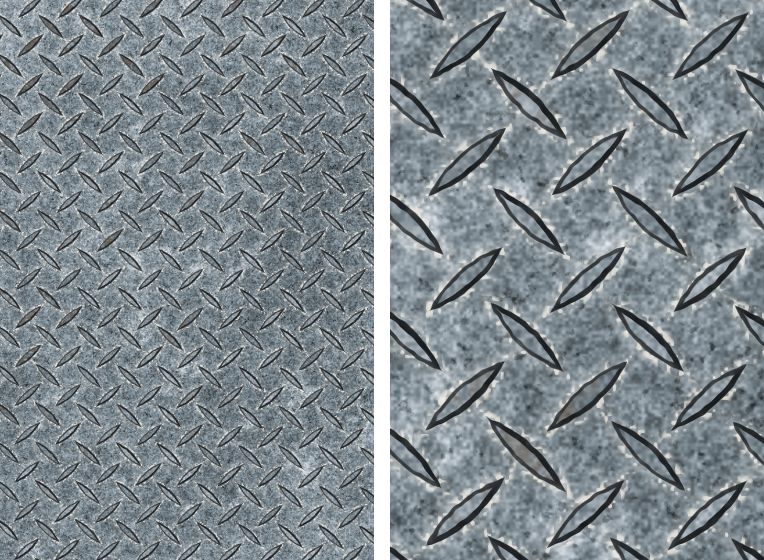
Left: the whole. Right: its middle third, enlarged.
This texture is drawn by a Shadertoy shader. Its source:

```glsl
// Worn steel tread plate: lens-shaped lugs leaning left and right alternate
// on a staggered lattice. Layered value noise gives the grain, scuffs and rust,
// and each lug draws its own core tone, outline strength and pale worn rim.

const vec2 CELL = vec2(0.1084, 0.1044);   // one lug of each lean per cell
const vec2 ANCHOR = vec2(0.457, 0.9076);  // centre of one left-leaning lug
const vec2 LUG = vec2(0.0440, 0.0088);    // half length, half width
const vec3 SHADOW = vec3(0.09, 0.10, 0.11);
const vec3 INK = vec3(0.15, 0.17, 0.18);
const vec3 STEEL = vec3(0.46, 0.515, 0.55);
const vec3 PALE = vec3(0.84, 0.87, 0.90);
const vec3 RIM = vec3(0.86, 0.86, 0.84);
const vec3 RUST = vec3(0.36, 0.29, 0.22);
const mat2 TURN = mat2(0.8, 0.6, -0.6, 0.8);

float hash(vec2 p) {
    vec3 q = fract(p.xyx * vec3(0.1031, 0.1030, 0.0973));
    q += dot(q, q.yzx + 33.33);
    return fract((q.x + q.y) * q.z);
}

float noise(vec2 p) {
    vec2 i = floor(p), f = fract(p);
    f = f * f * (3.0 - 2.0 * f);
    return mix(mix(hash(i), hash(i + vec2(1, 0)), f.x),
               mix(hash(i + vec2(0, 1)), hash(i + vec2(1, 1)), f.x), f.y);
}

float fbm(vec2 p) {
    float sum = 0.0, amp = 0.5;
    for (int i = 0; i < 4; i++) {
        sum += amp * noise(p);
        p = TURN * p * 2.0 + 17.3;
        amp *= 0.5;
    }
    return sum / 0.9375;
}

// Steel tones from dark to pale
vec3 steelTone(float t) {
    return t < 0.5 ? mix(INK, STEEL, max(t, 0.0) * 2.0)
                   : mix(STEEL, PALE, min(t, 1.1) * 2.0 - 1.0);
}

// Signed distance to a lens lying along x
float lens(vec2 p, vec2 size) {
    float r = dot(size, size) / (2.0 * size.y);
    return length(vec2(p.x, abs(p.y) + r - size.y)) - r;
}

float blob(vec2 p, vec2 centre, vec2 size) {
    vec2 d = (p - centre) / size;
    return exp(-dot(d, d));
}

// Bare plate: broad stains, mottling, fine grain and pale scuffs
vec3 plate(vec2 p) {
    float broad = fbm(p * 5.0 + 3.0) - 0.5;
    float mottle = fbm(TURN * p * 60.0) - 0.5;
    float grain = noise(TURN * p * 210.0) + noise(p * 340.0 + 5.0) - 1.0;
    float t = 0.51 + 0.24 * broad + 0.36 * mottle + 0.30 * grain;
    t += 0.06 * blob(p, vec2(0.1, 1.4), vec2(0.45, 0.25));
    t -= 0.06 * blob(p, vec2(0.75, 0.85), vec2(0.35, 0.3));

    float wear = fbm(TURN * p * vec2(22.0, 14.0) + 41.0);
    wear += 0.14 * blob(p, vec2(0.45, 0.72), vec2(0.22, 0.25));
    wear += 0.28 * blob(p, vec2(0.83, 0.24), vec2(0.07, 0.05));
    wear += 0.25 * blob(p, vec2(0.97, 0.34), vec2(0.06, 0.06));
    t += 0.22 * smoothstep(0.66, 0.84, wear) * (0.4 + noise(p * 120.0));

    float pits = smoothstep(0.66, 0.80, fbm(TURN * p * 120.0 + 9.0));
    return steelTone(t - 0.25 * pits);
}

// Lays one lug over the plate; lug is its local frame, seed its identity
vec3 addLug(vec3 base, vec2 p, vec2 lug, vec2 seed, float darkSide, float px) {
    float tone = hash(seed + 5.1), wear = hash(seed + 23.7);
    float rough = noise(TURN * p * 140.0 + 70.0), fine = noise(p * 270.0 + 7.0);
    float d = lens(lug, LUG * mix(0.96, 1.04, wear)) + 0.0016 * (rough - 0.5);
    float side = smoothstep(-0.004, 0.004, lug.y * darkSide);

    // Pale, crumbly rim, brighter toward the top
    float rim = exp(-max(d, 0.0) / 0.0055) * mix(0.85, 0.55, side);
    rim *= mix(0.4, 1.15, fine) * mix(0.75, 1.0, wear) * mix(0.85, 1.1, p.y / 1.5);
    vec3 col = mix(base, RIM, min(rim, 1.0));
    float glint = smoothstep(0.55, 0.80, fine) * (1.0 - smoothstep(0.001, 0.006, abs(d - 0.0025)));
    col = mix(col, vec3(0.97, 0.95, 0.91), 0.7 * glint);

    // Dark outline, heavier on the shaded side
    float inside = 1.0 - smoothstep(-px, px, d - 0.0006);
    float thick = mix(0.0026, 0.0042, side) * mix(0.85, 1.15, tone);
    float core = 1.0 - smoothstep(-px, px, d + thick);
    col = mix(col, SHADOW, inside * mix(0.85, 1.0, side) * mix(0.85, 1.0, rough));

    // Flat top: cool and bright low down, duller and rusty at the upper left
    float corner = p.y - p.x - 0.6;
    float stain = smoothstep(0.5, 1.0, wear + 0.35 * corner);
    float level = mix(0.50, 0.76, tone) - 0.12 * smoothstep(0.0, 0.8, corner);
    vec3 top = steelTone(level + 0.35 * (fine - 0.5) + 0.15 * (rough - 0.5));
    top = mix(top, RUST, 0.65 * stain * smoothstep(0.25, 0.7, rough));
    return mix(col, top, core * 0.95);
}

void mainImage(out vec4 fragColor, in vec2 fragCoord) {
    vec2 p = fragCoord / iResolution.xy * vec2(1.0, 1.5);
    float px = 0.8 / iResolution.x;

    // Slight lean of the columns, and tilt of the lower rows
    vec2 q = p - ANCHOR;
    q.x -= 0.0075 * q.y;
    q.y += 0.023 * q.x * clamp(1.05 - 1.05 * p.y, 0.0, 1.0);

    vec3 col = plate(p);
    for (int k = 0; k < 2; k++) {
        vec2 g = q / CELL + 0.5 * float(k);
        vec2 id = floor(g + 0.5);
        vec2 local = (g - id) * CELL;
        vec2 axis = k == 0 ? vec2(0.731, -0.682) : vec2(0.746, 0.666);
        vec2 lug = vec2(dot(local, axis), dot(local, vec2(-axis.y, axis.x)));
        vec2 seed = id + 40.0 + 57.0 * float(k);
        col = addLug(col, p, lug, seed, k == 0 ? 1.0 : -1.0, px);
    }
    fragColor = vec4(col, 1.0);
}
```
